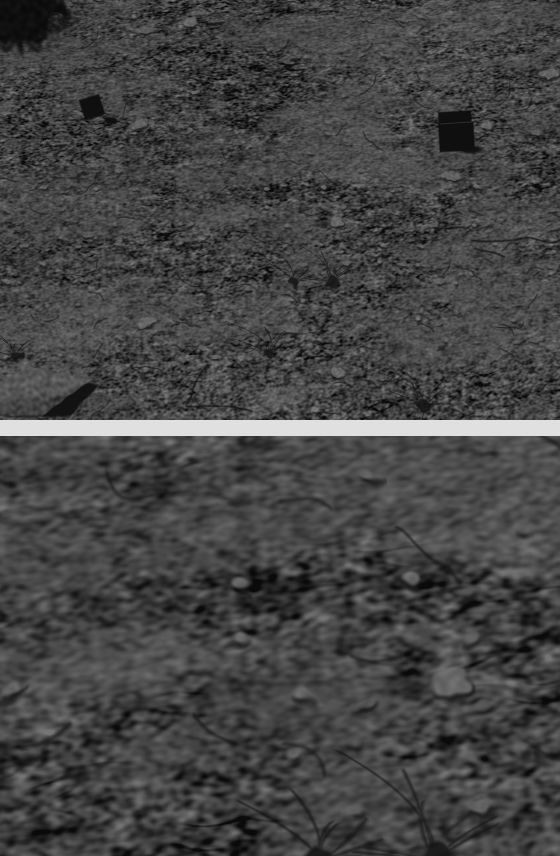
Top: the whole. Bottom: its middle third, enlarged.
This texture is drawn by a WebGL 2 fragment shader. Its source:

```glsl
#version 300 es
precision highp float;
uniform vec2 u_resolution;
out vec4 fragColor;

vec2 hash2(vec2 cell) {
  uvec2 k = uvec2(ivec2(cell) + 4096) * uvec2(1597334673u, 3812015801u);
  uint h = k.x ^ k.y;
  h = (h ^ (h >> 15)) * 2246822519u;
  h ^= h >> 13;
  uint g = h * 3266489917u;
  g ^= g >> 16;
  return vec2(h & 65535u, g & 65535u) / 65535.0;
}

float gradientDot(vec2 cell, vec2 f, vec2 corner) {
  return dot(hash2(cell + corner) * 2.0 - 1.0, f - corner);
}

float noise(vec2 p) {
  vec2 i = floor(p), f = p - i;
  vec2 u = f * f * (3.0 - 2.0 * f);
  float low = mix(gradientDot(i, f, vec2(0, 0)), gradientDot(i, f, vec2(1, 0)), u.x);
  float high = mix(gradientDot(i, f, vec2(0, 1)), gradientDot(i, f, vec2(1, 1)), u.x);
  return mix(low, high, u.y);
}

vec2 rotate(vec2 p, float a) {
  return vec2(cos(a) * p.x + sin(a) * p.y, cos(a) * p.y - sin(a) * p.x);
}

float cover(float d, float soft) { return 1.0 - smoothstep(-soft, soft, d); }

float boxDist(vec2 p, vec2 halfSize) {
  vec2 d = abs(p) - halfSize;
  return length(max(d, 0.0)) + min(max(d.x, d.y), 0.0);
}

float segmentDist(vec2 p, vec2 a, vec2 b) {
  vec2 ab = b - a;
  return length(p - a - ab * clamp(dot(p - a, ab) / dot(ab, ab), 0.0, 1.0));
}

float ellipseDist(vec2 p, vec2 r) { return (length(p / r) - 1.0) * min(r.x, r.y); }

// One curved twig in some of the cells
float twigs(vec2 p, float size, float chance, float seed) {
  vec2 g = p / size + seed, id = floor(g);
  vec2 pick = hash2(id), shape = hash2(id + 97.0);
  vec2 q = rotate(g - id - 0.35 - 0.3 * shape, 1.8 * (pick.y - 0.4));
  q.y += (shape.x - 0.5) * 2.5 * q.x * q.x + 0.12 * noise(p * 40.0);
  float d = segmentDist(q, vec2(-0.3, 0), vec2(0.3, 0)) * size - 0.0015;
  return cover(d, 0.0025) * step(pick.x, chance);
}

// One flat pebble in some of the cells, with a shadow under it
float pebbles(float tone, vec2 p, float size, float chance, float seed) {
  vec2 g = p / size + seed, id = floor(g);
  vec2 pick = hash2(id + 31.0), shape = hash2(id + 211.0);
  vec2 q = rotate((g - id - 0.35 - 0.3 * shape) * size, (pick.y - 0.5) * 0.7);
  vec2 r = size * vec2(0.12 + 0.1 * shape.x, 0.05 + 0.05 * shape.y);
  float wobble = noise(p * 90.0) * 0.006;
  float on = step(pick.x, chance);
  tone = mix(tone, 0.1, 0.8 * on * cover(ellipseDist(q + vec2(-0.002, 0.005), r) + wobble, 0.003));
  float light = 0.33 + 0.08 * shape.y + 0.12 * noise(p * 130.0);
  return mix(tone, light, on * cover(ellipseDist(q, r) + wobble, 0.0025));
}

// Dry blades fanning out from a root
float plant(vec2 p, vec2 root, float size, float seed) {
  vec2 q = p - root;
  float ink = cover(ellipseDist(q, vec2(0.17, 0.14) * size) + noise(p * 80.0) * 0.012, 0.004);
  for (int i = 0; i < 7; i++) {
    vec2 h = hash2(vec2(float(i), seed));
    vec2 tip = rotate(vec2(0, size * (0.4 + 0.6 * h.y)), (h.x - 0.5) * 3.0);
    vec2 bent = q + vec2((h.y - 0.5) * 4.0 * q.y * q.y / size, 0);
    ink = max(ink, 0.85 * cover(segmentDist(bent, vec2(0), tip) - 0.0012, 0.0022));
  }
  return ink;
}

float ground(vec2 p) {
  vec2 q = vec2(p.x, p.y * (1.0 + 0.3 * p.y) - 0.12 * p.x);
  float track = exp(-pow((p.y - 0.52 - 0.2 * p.x) / 0.05, 2.0))
              + exp(-pow((p.y - 0.2 - 0.08 * p.x) / 0.04, 2.0));
  float patches = noise(q * vec2(3, 6) + 7.0) + 0.7 * noise(q * vec2(9, 17));
  float rough = smoothstep(-0.35, 0.3, patches - 0.22 * track);
  float grain = noise(q * vec2(62, 85)) + 1.05 * noise(q * vec2(120, 155) + 19.0)
              + 0.75 * noise(q * vec2(24, 38) + 5.0);
  grain *= grain > 0.0 ? 0.95 : 1.15;
  float crack = 1.0 - smoothstep(0.0, 0.12, abs(noise(q * vec2(22, 46) + 53.0)));
  crack *= smoothstep(-0.08, 0.2, noise(q * vec2(11, 21) + 71.0)) * rough;
  float broad = 0.07 * noise(p * vec2(2.5, 4) + 23.0) + 0.06 * noise(q * vec2(7, 13) + 33.0);
  return 0.308 - 0.045 * rough + broad + grain * mix(0.13, 0.27, rough) - 0.14 * crack - 0.02 * p.y;
}

void main() {
  vec2 p = gl_FragCoord.xy / u_resolution.y;
  float tone = ground(p);

  // Scattered litter
  tone = mix(tone, 0.09, 0.7 * twigs(p, 0.065, 0.25, 3.0));
  tone = mix(tone, 0.08, 0.7 * twigs(p, 0.11, 0.2, 40.4));
  tone = pebbles(tone, p, 0.045, 0.2, 11.3);
  tone = pebbles(tone, p, 0.12, 0.16, 60.7);

  // Plants and fallen sticks
  float ink = max(plant(p, vec2(0.79, 0.33), 0.1, 1.0), plant(p, vec2(1.01, 0.035), 0.1, 2.0));
  ink = max(ink, max(plant(p, vec2(0.64, 0.16), 0.08, 3.0), plant(p, vec2(0.70, 0.33), 0.07, 4.0)));
  ink = max(ink, plant(p, vec2(0.04, 0.15), 0.08, 5.0));
  vec2 bend = p + 0.02 * vec2(noise(p * 14.0), noise(p * 17.0 + 9.0));
  float stick = min(segmentDist(bend, vec2(1.12, 0.425), vec2(1.36, 0.43)),
                    segmentDist(bend, vec2(1.13, 0.41), vec2(1.2, 0.39)));
  stick = min(stick, min(segmentDist(bend, vec2(0.445, 0.045), vec2(0.495, 0.12)),
                         segmentDist(bend, vec2(0.445, 0.04), vec2(0.6, 0.022))));
  tone = mix(tone, 0.07, 0.85 * max(ink, cover(stick - 0.002, 0.003)));

  // Pale angular rock with a shadow on its right
  float chip = noise(p * 35.0) * 0.008;
  float top = max(p.y - 0.141 + 0.2 * p.x, p.y - 0.09 - 0.53 * p.x);
  float shadow = max(top + 0.012, max(1.15 * p.x - 0.185 - p.y, 0.008 - p.y));
  tone = mix(tone, 0.07, cover(shadow + chip, 0.005));
  float rock = max(top, max(0.74 * p.x - 0.064 - p.y, 0.01 - p.y));
  float face = 0.34 + 0.12 * noise(rotate(p, 0.5) * vec2(25, 60)) + 0.14 * noise(p * 90.0);
  face -= 0.09 * smoothstep(0.0, 0.04, 0.055 + 0.2 * p.x - p.y);
  tone = mix(tone, face, cover(rock + chip, 0.003));

  // Dark shrub in the corner
  float shrub = ellipseDist(p - vec2(0.04, 0.97), vec2(0.115, 0.085));
  shrub += 0.035 * noise(p * 28.0) + 0.03 * noise(p * 70.0);
  tone = mix(tone, 0.055 + 0.06 * noise(p * 60.0), cover(shrub, 0.022));

  // Two dark boxes
  vec2 b = p - vec2(1.087, 0.674);
  tone = mix(tone, 0.07, cover(ellipseDist(b - vec2(0.035, -0.03), vec2(0.028, 0.009)), 0.004));
  float crate = min(boxDist(rotate(b, 0.06), vec2(0.042, 0.034)),
                    boxDist(rotate(b - vec2(-0.004, 0.046), 0.06), vec2(0.039, 0.015)));
  tone = mix(tone, 0.06, cover(crate, 0.0025));
  float seam = segmentDist(b, vec2(-0.038, 0.031), vec2(0.04, 0.036));
  tone = mix(tone, 0.2, cover(seam - 0.0008, 0.002));
  float cube = boxDist(rotate(p - vec2(0.219, 0.745), 0.3), vec2(0.025));
  cube = min(cube, ellipseDist(p - vec2(0.265, 0.713), vec2(0.015, 0.007)));
  tone = mix(tone, 0.06, cover(cube, 0.003));

  fragColor = vec4(vec3(clamp(tone, 0.04, 0.46)), 1.0);
}
```
